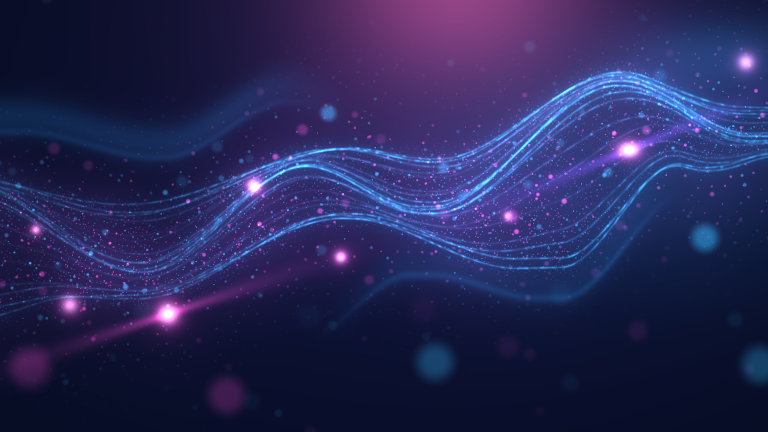
Write a Shadertoy shader that draws this background.

```glsl
const vec3 NIGHT = vec3(0.034, 0.058, 0.172);
const vec3 ROSE = vec3(0.42, 0.15, 0.21);
const vec3 PLUM = vec3(0.15, 0.065, 0.17);
const vec3 CYAN = vec3(0.16, 0.66, 0.80);
const vec3 TEAL = vec3(0.05, 0.25, 0.36);
const vec3 PINK = vec3(0.95, 0.25, 0.65);
const vec3 VIOLET = vec3(0.40, 0.16, 0.66);
const vec3 MAUVE = vec3(0.42, 0.30, 0.62);
const vec2 ROSE_CENTER = vec2(1.06, 1.04);
const int STRANDS = 19;
const float STRAND_WIDTH = 0.0024;
const float STRAND_GLOW = 0.017;
const float BEADS = 110.0;

vec2 hash2(vec2 c) {
    c = vec2(dot(c, vec2(127.1, 311.7)), dot(c, vec2(269.5, 183.3)));
    return fract(sin(c) * 43758.55);
}

float corner(vec2 cell, vec2 k, vec2 f) {
    return dot(hash2(cell + k) * 2.0 - 1.0, f - k);
}

float gradientNoise(vec2 p) {
    vec2 i = floor(p), f = p - i, u = f * f * (3.0 - 2.0 * f), e = vec2(0, 1);
    return mix(mix(corner(i, e.xx, f), corner(i, e.yx, f), u.x),
               mix(corner(i, e.xy, f), corner(i, e.yy, f), u.x), u.y);
}

float rise(float a, float b, float x) { return smoothstep(a, b, x); }

// Heights of the upper, middle and lower guide curves
vec3 guides(float x) {
    float upper = 0.59 - 0.07 * rise(-0.1, 0.28, x) + 0.14 * rise(0.3, 0.81, x)
        - 0.028 * rise(0.81, 1.0, x) + 0.195 * rise(1.02, 1.43, x) - 0.115 * rise(1.44, 1.72, x);
    float middle = 0.575 - 0.198 * rise(-0.08, 0.32, x) + 0.241 * rise(0.33, 0.71, x)
        - 0.103 * rise(0.71, 0.97, x) + 0.29 * rise(1.0, 1.43, x) - 0.125 * rise(1.44, 1.74, x);
    float lower = 0.27 + 0.042 * rise(-0.05, 0.16, x) + 0.183 * rise(0.32, 0.8, x)
        - 0.11 * rise(0.82, 1.2, x) + 0.24 * rise(1.3, 1.58, x) + 0.05 * rise(1.6, 1.8, x);
    return vec3(upper, middle, lower);
}

// Blends the guides; t runs from 0 (upper) to 2 (lower)
float along(vec3 g, float t) {
    return t < 1.0 ? mix(g.x, g.y, t) : mix(g.y, g.z, t - 1.0);
}

float blob(vec2 d, vec2 size) { d /= size; return exp(-dot(d, d)); }

float disc(vec2 d, float r) { return 1.0 - smoothstep(0.35 * r, 1.25 * r, length(d)); }

float ribbon(float d, float width) { return exp(-d * d / (width * width)); }

// One randomly placed light per cell of a turned grid
vec3 scatter(vec2 p, float cell, float radius, float density) {
    p = mat2(0.82, 0.57, -0.57, 0.82) * p;
    vec2 id = floor(p / cell);
    vec2 place = hash2(id + cell * 91.0), kind = hash2(id + 37.0 + cell * 53.0);
    vec2 d = p - (id + 0.2 + 0.6 * place) * cell;
    vec3 tint = mix(PINK, CYAN, step(0.5, fract(kind.x * 7.3)));
    return tint * disc(d, radius * (0.55 + 0.8 * kind.x)) * step(kind.y, density) * (0.35 + 0.65 * place.x);
}

vec3 flare(vec2 d, float r) {
    float q = length(d) / r;
    return vec3(1.0, 0.8, 0.92) * exp(-q * q) + PINK * (0.5 * exp(-q * q * 0.3) + 0.16 * exp(-q * 0.5));
}

float streak(vec2 d, vec2 dir) {
    dir = normalize(dir);
    float u = abs(dot(d, dir)), v = dot(d, vec2(-dir.y, dir.x));
    return exp(-u / 0.17) * ribbon(v, 0.008 + 0.05 * u);
}

void mainImage(out vec4 fragColor, in vec2 fragCoord) {
    vec2 p = fragCoord / iResolution.xy * vec2(1.7778, 1.0);
    float x = p.x, y = p.y;
    vec3 g = guides(x), slope = (guides(x + 0.004) - guides(x - 0.004)) / 0.008;
    float cloud = gradientNoise(p * 4.0);
    float band = ribbon(y - 0.5 * (g.x + g.z), 0.19);

    // Backdrop
    vec3 col = NIGHT * (0.8 + 0.3 * blob(p - vec2(0.95, 0.45), vec2(0.9, 0.5)));
    col += ROSE * blob(p - ROSE_CENTER, vec2(0.31, 0.25));
    col += PLUM * 0.9 * blob(p - ROSE_CENTER, vec2(0.62, 0.52));
    col += PLUM * band * (0.75 + 0.9 * cloud) * (1.0 - 0.45 * rise(1.3, 1.75, x));
    col += TEAL * 0.42 * blob(p - vec2(1.45, 0.62), vec2(0.5, 0.27));
    col += TEAL * 0.55 * blob(p - vec2(1.68, 0.87), vec2(0.22, 0.09));

    // Blurred waves behind and in front
    float far = 0.73 - 0.06 * rise(0.05, 0.36, x) + 0.13 * rise(0.38, 0.67, x) - 0.1 * rise(0.68, 0.9, x);
    float near = 0.2 + 0.163 * rise(0.68, 0.95, x) - 0.053 * rise(1.0, 1.24, x) + 0.25 * rise(1.3, 1.6, x);
    float nearFade = rise(0.7, 0.95, x) * (1.0 - rise(1.4, 1.6, x));
    col += TEAL * (1.0 - rise(0.5, 0.85, x)) * (0.4 * ribbon(y - far, 0.045) + 0.22 * ribbon(y - far + 0.035, 0.009));
    col += TEAL * nearFade * (0.3 * ribbon(y - near, 0.01) + 0.22 * ribbon(y - near - 0.02, 0.045));

    // Strands with beads of light
    float focus = mix(0.42, 1.0, rise(0.2, 0.8, x)) * (1.0 - 0.35 * rise(1.45, 1.75, x));
    float width = max(STRAND_WIDTH, 0.65 / iResolution.y);
    float cell = floor(x * BEADS), blend = rise(0.0, 1.0, fract(x * BEADS));
    for (int i = 0; i < STRANDS; i++) {
        float n = float(i), t = 2.0 * n / float(STRANDS - 1);
        float bundle = pow(cos(3.14159 * t), 2.0);
        t -= 0.09 * sin(6.28318 * t);
        float fan = 0.035 * (1.0 - t) * rise(1.5, 1.72, x);
        float height = along(g, t) + fan + 0.007 * sin(x * 5.0 + n * 2.4);
        float d = abs(y - height) / length(vec2(1.0, along(slope, t)));
        float bead = mix(hash2(vec2(cell, n)).x, hash2(vec2(cell + 1.0, n)).x, blend);
        vec3 core = mix(MAUVE, CYAN, 0.3 + 0.7 * bundle) * ribbon(d, width) * (0.25 + 0.75 * bead * bead);
        col += focus * mix(0.25, 0.85, bundle) * (core + TEAL * 0.16 * exp(-d / STRAND_GLOW));
    }

    // Dust, sparks and out-of-focus lights
    float body = rise(g.z - 0.06, g.z + 0.04, y) * (1.0 - rise(g.x - 0.02, g.x + 0.05, y));
    col += scatter(p, 0.0085, 0.0021, 0.5) * body * (0.4 + 0.6 * cloud);
    col += scatter(p + 0.31, 0.021, 0.0032, 0.4) * band * 0.75;
    col += scatter(p + 0.17, 0.055, 0.006, 0.28) * band * 0.85;
    col += scatter(p + 0.53, 0.11, 0.013, 0.35) * (0.1 + 0.3 * band);
    col += scatter(p + 0.71, 0.19, 0.032, 0.4) * 0.12 * (1.0 - rise(0.2, 0.5, y));
    col += PINK * 0.22 * (disc(p - vec2(0.07, 0.15), 0.055) + disc(p - vec2(0.525, 0.085), 0.05));
    col += CYAN * 0.3 * (disc(p - vec2(1.007, 0.162), 0.05) + disc(p - vec2(1.76, 0.155), 0.05));
    col += CYAN * 0.45 * (disc(p - vec2(1.632, 0.449), 0.036) + disc(p - vec2(0.76, 0.738), 0.021));

    // Pink flares and their streaks
    vec2 low = p - vec2(0.389, 0.273), high = p - vec2(1.456, 0.653);
    col += PINK * 0.5 * streak(low, vec2(3, 1)) + VIOLET * 0.65 * streak(high, vec2(2.4, 1));
    col += flare(low, 0.019) + flare(high * vec2(0.75, 1), 0.014);
    col += flare(p - vec2(0.588, 0.569), 0.012) + 0.8 * flare(p - vec2(0.789, 0.405), 0.011);
    col += 0.6 * (flare(p - vec2(0.162, 0.294), 0.016) + flare(p - vec2(1.727, 0.856), 0.016));
    col += 0.6 * (flare(p - vec2(1.176, 0.5), 0.008) + flare(p - vec2(0.083, 0.468), 0.009));
    fragColor = vec4(clamp(col, 0.0, 1.0), 1.0);
}
```
